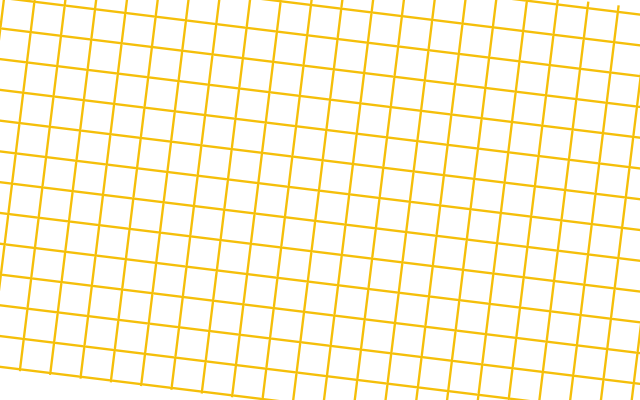
Give the GLSL for this pattern, as a Shadertoy shader.

```glsl
const vec3 PAPER = vec3(1.0);
const vec3 GOLD = vec3(0.96, 0.75, 0.04);

// Lengths in canvas heights
const float PITCH = 0.07636;
const float LINE_WIDTH = 0.0059;
const float TILT = radians(7.0);
const vec2 GRID_ORIGIN = vec2(0.0095, -0.1588); // first crossing, from the top left

// Lengths in grid cells
const float ROWS = 14.0;
const float TOP_OVERHANG = 0.215;
const float BOTTOM_OVERHANG = 0.063;

// Signed distance to the interval [lo, hi]
float intervalDistance(float x, float lo, float hi) {
    return max(lo - x, x - hi);
}

float coverage(float signedDistance, float pixel) {
    return clamp(0.5 - signedDistance / pixel, 0.0, 1.0);
}

void mainImage(out vec4 fragColor, in vec2 fragCoord) {
    // Height units with y running down from the top left corner
    vec2 p = vec2(fragCoord.x, iResolution.y - fragCoord.y) / iResolution.y;

    // Tilted grid space, one unit per cell
    float c = cos(TILT), s = sin(TILT);
    vec2 grid = vec2(c * p.x + s * p.y, c * p.y - s * p.x);
    grid = (grid - GRID_ORIGIN) / PITCH;
    float pixel = 1.0 / (iResolution.y * PITCH);
    float halfWidth = 0.5 * LINE_WIDTH / PITCH;

    // Nearest line of each family
    vec2 nearest = round(grid);
    nearest.y = clamp(nearest.y, 0.0, ROWS);
    vec2 lineDistance = abs(grid - nearest) - halfWidth;

    // Columns end just past the outer rows
    float columnEnds = intervalDistance(grid.y, -TOP_OVERHANG, ROWS + BOTTOM_OVERHANG);
    float column = coverage(lineDistance.x, pixel) * coverage(columnEnds, pixel);
    float row = coverage(lineDistance.y, pixel);

    fragColor = vec4(mix(PAPER, GOLD, max(column, row)), 1.0);
}
```
